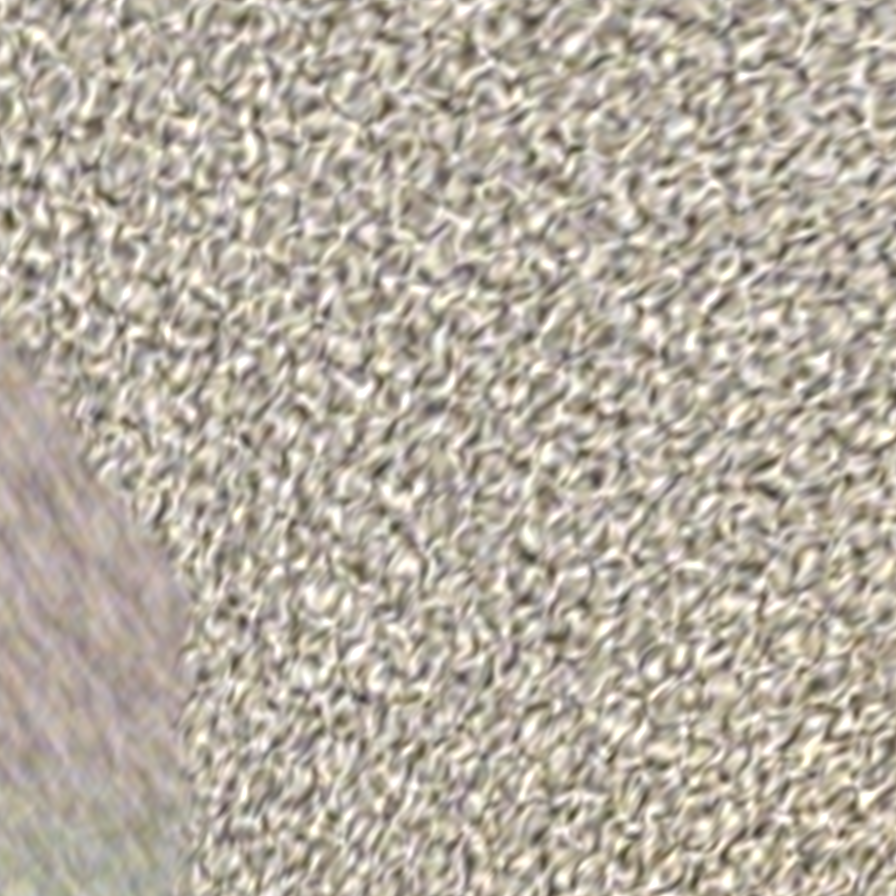
Write a WebGL 1 fragment shader that draws this texture.

```glsl
precision highp float;
// Pale gritty ground: short light and dark grains leaning to the right,
// with a smoother, pinkish streaked patch at the lower left.
// Grains are stretched gradient noise laid along gently bending coordinates.
uniform vec2 u_resolution;

float hash(vec2 p) {
  return fract(sin(dot(p, vec2(127.1, 311.7))) * 43758.5453);
}

// Dot product of the offset from a lattice corner with its random direction.
float cornerSlope(vec2 cell, vec2 local, vec2 corner) {
  float angle = 6.2832 * hash(cell + corner);
  return dot(local - corner, vec2(cos(angle), sin(angle)));
}

float gradientNoise(vec2 p) {
  vec2 cell = floor(p);
  vec2 f = fract(p);
  vec2 w = f * f * f * (f * (f * 6.0 - 15.0) + 10.0);
  float low = mix(cornerSlope(cell, f, vec2(0.0, 0.0)),
                  cornerSlope(cell, f, vec2(1.0, 0.0)), w.x);
  float high = mix(cornerSlope(cell, f, vec2(0.0, 1.0)),
                   cornerSlope(cell, f, vec2(1.0, 1.0)), w.x);
  return mix(low, high, w.y);
}

// Grain relief; the lean grows toward the lower right.
float grains(vec2 p) {
  float across = 0.95 * p.x - 0.3 * p.y - 0.25 * p.x * p.y - 0.1 * p.x * p.x;
  float along = 0.4 * p.x + 0.9 * p.y;
  vec2 q = vec2(across * 80.0, along * 46.0);
  q += 0.5 * vec2(gradientNoise(p * 31.0), gradientNoise(p * 27.0 + 40.0));
  float coarse = gradientNoise(q);
  float fine = gradientNoise(mat2(0.95, 0.3, -0.3, 0.95) * q * 1.4 + 17.3);
  return coarse + 0.75 * fine;
}

// Long soft streaks running down to the right.
float streaks(vec2 p) {
  vec2 q = vec2(0.87 * p.x + 0.5 * p.y, 0.87 * p.y - 0.5 * p.x);
  return gradientNoise(q * vec2(48.0, 13.0) + 5.7)
       + 0.6 * gradientNoise(q * vec2(85.0, 30.0) + 31.0);
}

void main() {
  vec2 uv = gl_FragCoord.xy / u_resolution;

  // Smooth patch with an uneven slanting edge
  float edge = min(0.21, (0.65 - uv.y) * 0.66) + 0.03 * gradientNoise(uv * 14.0);
  float patchMask = smoothstep(-0.02, 0.025, edge - uv.x);

  // Grainy ground, a little stronger and warmer at the lower right
  float corner = smoothstep(0.2, 1.0, uv.x - uv.y);
  float relief = grains(uv);
  float shade = 0.685 + (0.48 + 0.06 * corner) * relief
              + 0.05 * gradientNoise(uv * 9.0 + 3.0);
  vec3 ground = shade + vec3(0.03, 0.0, -0.048)
              + corner * vec3(0.015, 0.005, -0.02);

  // Pinkish streaks, with faint grain showing through
  float streakShade = 0.645 + 0.16 * streaks(uv) + 0.07 * relief;
  vec3 streaked = streakShade + vec3(0.05, 0.0, -0.025);
  streaked += (1.0 - smoothstep(0.0, 0.2, uv.y)) * vec3(-0.015, 0.035, 0.005);

  // Small blotches of yellow, violet and green tint
  float warmth = gradientNoise(uv * 34.0 + 11.0) + 0.6 * gradientNoise(uv * 62.0);
  float greenness = gradientNoise(uv * 38.0 + 71.0);
  vec3 tint = warmth * vec3(0.025, 0.015, -0.075)
            + greenness * vec3(-0.03, 0.03, -0.01);

  vec3 color = mix(ground, streaked, patchMask) + tint;
  gl_FragColor = vec4(clamp(color, 0.0, 1.0), 1.0);
}
```
